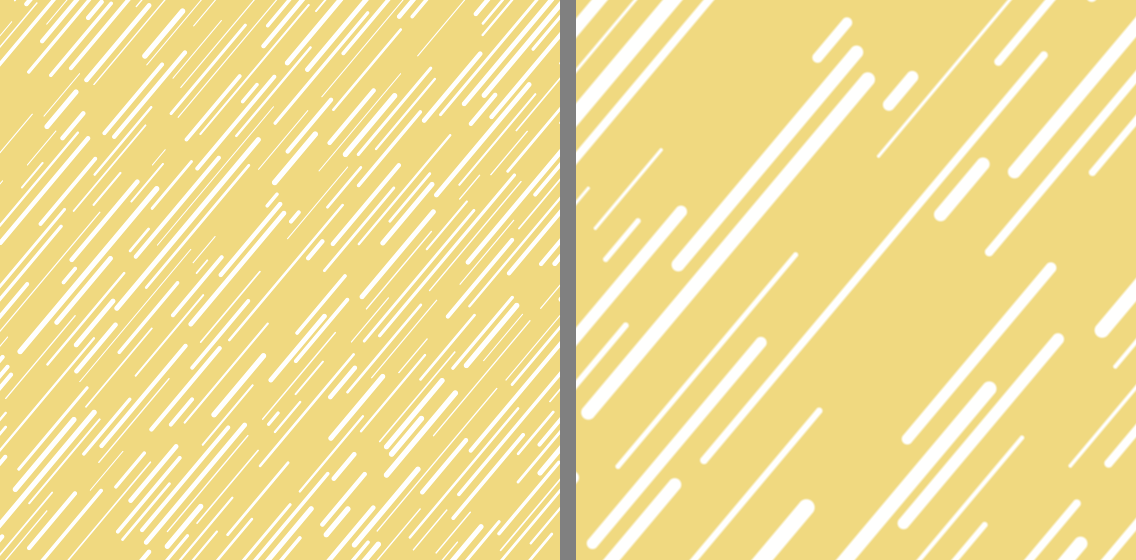
Left: the whole. Right: its middle third, enlarged.
Write a three.js fragment shader that draws this pattern.

```glsl
varying vec2 vUv;

float hash(vec2 p) {
  vec3 q = fract(p.xyx * vec3(0.1031, 0.1030, 0.0973));
  q += dot(q, q.yzx + 33.33);
  return fract((q.x + q.y) * q.z);
}

// Distance to a round-capped stroke lying along x
float strokeDistance(vec2 p, float halfLength, float radius) {
  p.x = max(abs(p.x) - halfLength, 0.0);
  return length(p) - radius;
}

void main() {
  // Rotate so that x runs along the rain and y across it
  float angle = radians(50.0);
  vec2 along = vec2(cos(angle), sin(angle));
  vec2 p = vec2(dot(vUv, along), dot(vUv, vec2(-along.y, along.x)));

  // Narrow lanes, each cut into cells of its own length and shift
  float laneWidth = 0.017;
  float lane = floor(p.y / laneWidth) + 100.0;
  float cellLength = mix(0.2, 0.46, hash(vec2(lane, 7.0)));
  float x = p.x / cellLength + hash(vec2(lane, 19.0)) + 20.0;
  vec2 cell = vec2(lane, floor(x));
  vec2 local = vec2((fract(x) - 0.5) * cellLength,
                    (fract(p.y / laneWidth) - 0.5) * laneWidth);

  // One stroke per cell, varied in length, weight and place
  float radius = mix(0.0009, 0.005, pow(hash(cell + 31.7), 1.3));
  float room = 0.5 * cellLength - 0.008;
  float halfLength = mix(0.006, room, pow(hash(cell + 57.3), 0.7));
  vec2 shift = vec2(room - halfLength, 0.0025)
             * (2.0 * vec2(hash(cell + 83.1), hash(cell + 113.9)) - 1.0);
  float d = strokeDistance(local - shift, halfLength, radius);

  vec3 straw = vec3(0.94, 0.85, 0.50);
  vec3 white = vec3(1.0, 1.0, 0.995);
  gl_FragColor = vec4(mix(white, straw, smoothstep(-0.001, 0.001, d)), 1.0);
}
```
